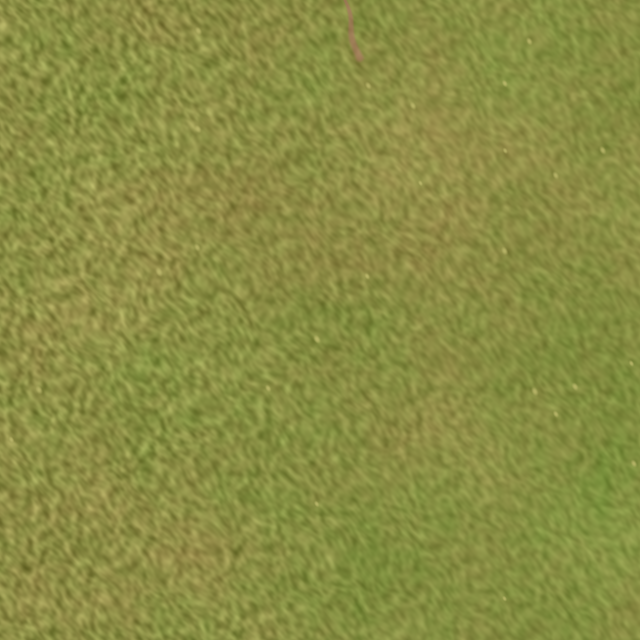
This texture is drawn by a three.js fragment shader. Its source:

```glsl
// Short, sunlit lawn: soft slanted blades, olive and green patches, pale flecks and a small twig.
varying vec2 vUv;

const vec3 OLIVE = vec3(0.540, 0.553, 0.265);
const vec3 LIGHT_SHIFT = vec3(1.0, 0.98, 0.80);     // dark to light blades
const vec3 DRY_SHIFT = vec3(0.90, -0.16, 0.42);     // green to dry grass
const vec3 FLECK_COLOR = vec3(0.76, 0.74, 0.44);
const vec3 TWIG_COLOR = vec3(0.64, 0.48, 0.36);

const vec2 BLADE_FREQ = vec2(88.0, 46.0);           // across, along the blade
const vec2 FINE_FREQ = vec2(132.0, 74.0);
const float BLADE_ANGLE = 0.55;                     // lean to the left, radians
const float FINE_ANGLE = 0.80;
const float CROSS_ANGLE = -0.35;
const float BLADE_CONTRAST = 0.130;
const float FINE_CONTRAST = 0.085;
const float CROSS_CONTRAST = 0.065;
const float PATCH_CONTRAST = 0.034;
const float DRYNESS = 0.054;
const float FLECK_GRID = 27.0;
const float FLECK_SHARE = 0.035;
const float FLECK_RADIUS = 0.0062;

vec2 hash2(vec2 p) {
  vec3 q = fract(vec3(p.xyx) * vec3(0.1031, 0.1030, 0.0973));
  q += dot(q, q.yzx + 33.33);
  return fract((q.xx + q.yz) * q.zy);
}

float cornerSlope(vec2 cell, vec2 offset) {
  float a = 6.2832 * hash2(cell).x;
  return dot(vec2(cos(a), sin(a)), offset);
}

float gradientNoise(vec2 p) {
  vec2 i = floor(p);
  vec2 f = p - i;
  vec2 u = f * f * f * (f * (f * 6.0 - 15.0) + 10.0);
  vec2 e = vec2(1.0, 0.0);
  float low = mix(cornerSlope(i, f), cornerSlope(i + e, f - e), u.x);
  float high = mix(cornerSlope(i + e.yx, f - e.yx), cornerSlope(i + 1.0, f - 1.0), u.x);
  return mix(low, high, u.y);
}

vec2 rotate(vec2 p, float angle) {
  float c = cos(angle);
  float s = sin(angle);
  return vec2(c * p.x + s * p.y, c * p.y - s * p.x);
}

// Noise stretched along blades that lean by the given angle.
float blades(vec2 p, float angle, vec2 freq, float seed) {
  return gradientNoise(rotate(p, angle) * freq + seed);
}

// Rare pale flecks, one at most per grid cell.
float flecks(vec2 p) {
  vec2 cell = floor(p * FLECK_GRID);
  vec2 chance = hash2(cell + 71.0);
  vec2 center = (cell + 0.25 + 0.5 * hash2(cell + 19.0)) / FLECK_GRID;
  vec2 d = rotate(p - center, BLADE_ANGLE) * vec2(1.2, 0.8);
  float radius = FLECK_RADIUS * mix(0.7, 1.2, chance.y);
  return step(chance.x, FLECK_SHARE) * (1.0 - smoothstep(0.1 * radius, radius, length(d)));
}

// Bent twig hanging from the upper edge.
float twig(vec2 p) {
  float down = clamp((1.0 - p.y) / 0.09, 0.0, 1.0);
  float x = 0.539 + 0.021 * down + 0.003 * sin(down * 7.0);
  float end = max(0.91 - p.y, 0.0);
  float width = mix(0.004, 0.010, down);
  return 1.0 - smoothstep(0.2 * width, width, length(vec2(p.x - x, end)));
}

void main() {
  vec2 p = vUv;
  vec2 sway = vec2(gradientNoise(p * 16.0 + 5.0), gradientNoise(p * 16.0 + 47.0));
  vec2 q = p + 0.008 * sway;

  // Blade relief, stronger on the left where the turf is rougher
  float rough = mix(1.25, 0.76, smoothstep(0.0, 0.9, p.x + 0.25 * gradientNoise(p * 4.0)));
  float relief = BLADE_CONTRAST * blades(q, BLADE_ANGLE, BLADE_FREQ, 13.0)
    + FINE_CONTRAST * blades(q, FINE_ANGLE, FINE_FREQ, 83.0)
    + CROSS_CONTRAST * blades(q, CROSS_ANGLE, BLADE_FREQ, 151.0) * (1.0 - 0.6 * p.x);

  // Broad patches of light and of dry or green grass
  float broad = gradientNoise(p * 3.2 + 9.0) + 0.6 * gradientNoise(p * 9.0 + 31.0);
  float dry = gradientNoise(p * 3.7 + 61.0) + 0.7 * gradientNoise(p * 11.0 + 23.0)
    + 0.6 * gradientNoise(q * 42.0 + 7.0);
  float greenCorner = smoothstep(0.7, 1.7, p.x + 1.0 - p.y);
  dry += 0.14 - 0.50 * greenCorner;

  float light = relief * rough + PATCH_CONTRAST * broad;
  vec3 color = OLIVE + LIGHT_SHIFT * light + DRY_SHIFT * DRYNESS * dry;

  // Loose things on top
  color = mix(color, FLECK_COLOR, 0.75 * flecks(p));
  color = mix(color, TWIG_COLOR + 0.5 * light, 0.8 * twig(p));
  gl_FragColor = vec4(color, 1.0);
}
```
